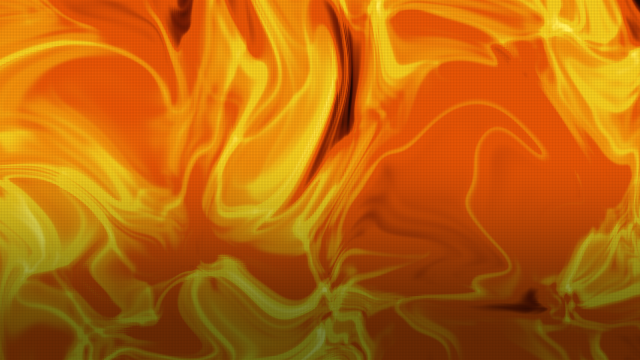
This texture is drawn by a Shadertoy shader. Its source:

```glsl
// Close view of rolling fire: translucent sheets of flame with bright curled rims.
// Contours of domain-warped gradient noise form the sheets, fibres run along
// them, and the heat is mapped to a ramp, dimmed at the bottom and woven.

const vec3 SOOT   = vec3(0.10, 0.02, 0.01);
const vec3 EMBER  = vec3(0.46, 0.11, 0.01);
const vec3 ORANGE = vec3(0.88, 0.32, 0.02);
const vec3 AMBER  = vec3(0.92, 0.54, 0.04);
const vec3 YELLOW = vec3(0.93, 0.77, 0.11);
const vec3 PALE   = vec3(1.00, 0.92, 0.36);

const int   SHEETS       = 8;
const float BASE_HEAT    = 0.39;
const float SHEET_HEAT   = 0.19;
const float RIM_HEAT     = 0.13;
const float RIM_WIDTH    = 0.008;
const float FIBRE_HEAT   = 0.16;
const float WARP         = 0.36;
const float HOLLOW_DEPTH = 0.52;
const float WEAVE_CELLS  = 85.0;
const float WEAVE_DEPTH  = 0.045;
const vec3  BOTTOM_SHADE = vec3(0.45, 0.48, 0.58);

vec2 hash22(vec2 p) {
    vec3 h = fract(vec3(p.xyx) * vec3(0.1031, 0.1030, 0.0973));
    h += dot(h, h.yzx + 33.33);
    return fract((h.xx + h.yz) * h.zy);
}

float cornerSlope(vec2 cell, vec2 offset) {
    return dot(hash22(cell) * 2.0 - 1.0, offset);
}

// Gradient noise, roughly -0.6 to 0.6
float noise(vec2 p) {
    vec2 i = floor(p), f = fract(p);
    vec2 u = f * f * f * (f * (f * 6.0 - 15.0) + 10.0);
    vec2 e = vec2(1.0, 0.0);
    float low  = mix(cornerSlope(i, f), cornerSlope(i + e.xy, f - e.xy), u.x);
    float high = mix(cornerSlope(i + e.yx, f - e.yx), cornerSlope(i + e.xx, f - e.xx), u.x);
    return 1.3 * mix(low, high, u.y);
}

// Repeated displacement rolls straight contours into curls
vec2 swirl(vec2 p) {
    float frequency = 1.7, amount = WARP;
    for (int i = 0; i < 4; i++) {
        vec2 q = p * frequency + float(i) * 19.7;
        p += amount * vec2(noise(q + 7.3), noise(q.yx + 41.9));
        frequency *= 1.75;
        amount *= 0.5;
    }
    return p;
}

vec2 rotate(vec2 p, float angle) {
    float c = cos(angle), s = sin(angle);
    return vec2(c * p.x - s * p.y, s * p.x + c * p.y);
}

// Heat of one sheet: glow behind its rim, the rim, and fibres along it
float flameSheet(vec2 p, float id) {
    vec2 q = rotate(p, -1.05 + 0.3 * id) * vec2(3.2, 1.5) + id * 23.1;
    float field = noise(q) + 0.12 * noise(q * 2.3 + 5.0);
    float slope = length(vec2(dFdx(field), dFdy(field))) * iResolution.y;
    float dist = field / max(slope, 0.6);
    float side = smoothstep(-0.014, 0.014, dist);
    float fade = smoothstep(-0.15, 0.35, noise(p * 2.4 + id * 11.3));
    float glow = side * exp(-4.5 * max(field, 0.0));
    float rim = exp(-pow(dist / RIM_WIDTH, 2.0)) + 0.5 * exp(-abs(dist) / 0.03);
    float fibre = noise(vec2(field * 13.0, q.y * 1.4 + id * 5.0));
    return fade * (SHEET_HEAT * glow + RIM_HEAT * rim + FIBRE_HEAT * fibre * (0.3 + side));
}

vec3 fireColor(float heat) {
    vec3 color = mix(SOOT, EMBER, smoothstep(-0.05, 0.17, heat));
    color = mix(color, ORANGE, smoothstep(0.14, 0.38, heat));
    color = mix(color, AMBER, smoothstep(0.46, 0.65, heat));
    color = mix(color, YELLOW, smoothstep(0.64, 0.86, heat));
    return mix(color, PALE, smoothstep(0.90, 1.25, heat));
}

void mainImage(out vec4 fragColor, in vec2 fragCoord) {
    vec2 uv = fragCoord / iResolution.y;
    vec2 p = swirl(uv + vec2(3.2, 6.4));

    // Broad heat and soft streaks
    float heat = BASE_HEAT + 0.32 * noise(p * 1.9 + 2.0);
    heat += 0.10 * noise(rotate(p, 0.5) * vec2(10.0, 3.0));
    heat += 0.06 * noise(rotate(p, -0.6) * vec2(24.0, 6.0));

    // Overlapping sheets
    for (int i = 0; i < SHEETS; i++) {
        heat += flameSheet(p + 0.03 * float(i), float(i));
    }

    // Dark hollows between the flames
    float hollow = smoothstep(0.17, 0.42, noise(p * vec2(2.3, 2.8) + 31.0));
    heat -= HOLLOW_DEPTH * hollow;
    vec3 color = fireColor(heat);

    // Dim olive cast toward the bottom
    float shade = 1.0 - smoothstep(0.04, 0.60, uv.y);
    color *= mix(vec3(1.0), BOTTOM_SHADE, shade);
    color.g *= 1.0 + 0.10 * shade * smoothstep(0.42, 0.7, heat);

    // Fine diagonal weave
    vec2 weave = cos(6.28318 * WEAVE_CELLS * rotate(uv, 0.785));
    color *= 1.0 + WEAVE_DEPTH * weave.x * weave.y;

    fragColor = vec4(clamp(color, 0.0, 1.0), 1.0);
}
```
